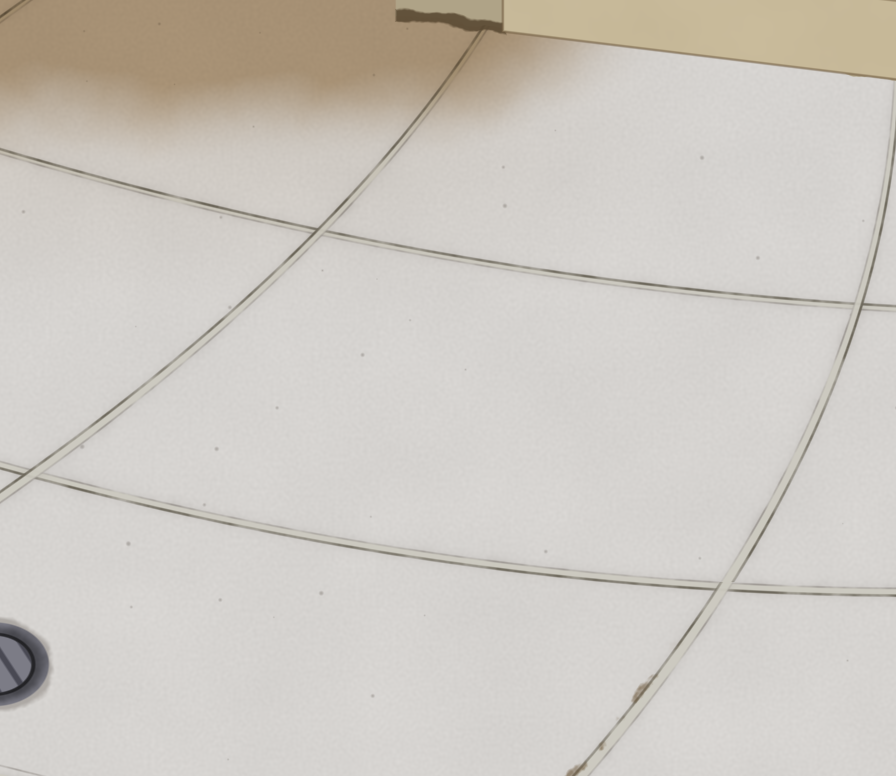
A WebGL 1 fragment shader for this texture:

```glsl
precision highp float;
uniform vec2 u_resolution;

const vec3 TILE = vec3(0.838, 0.828, 0.816);
const vec3 GROUT = vec3(0.80, 0.79, 0.75);
const vec3 SEAM = vec3(0.41, 0.39, 0.34);
const vec3 GRIME = vec3(0.61, 0.59, 0.57);
const vec3 SHADE = vec3(0.65, 0.565, 0.455);
const vec3 RUST = vec3(0.44, 0.36, 0.25);
const vec3 BOARD = vec3(0.78, 0.725, 0.60);
const vec3 METAL = vec3(0.36, 0.36, 0.39);

// Quadratic joint curves, rows as y(x) and columns as x(y)
const vec3 ROW_LOW = vec3(0.401, -0.277, 0.117);
const vec3 ROW_HIGH = vec3(0.805, -0.2965, 0.1045);
const vec3 COL_LEFT = vec3(-0.599, 1.905, -0.659);
const vec3 COL_RIGHT = vec3(0.7485, 0.870, -0.464);
const float LEFT_SQUEEZE = 0.83;
const float JOINT_HALF = 0.0058;
const float SEAM_HALF = 0.0016;
const vec2 DRAIN_CENTER = vec2(-0.008, 0.144);
const vec2 DRAIN_RADII = vec2(0.071, 0.054);

vec2 hash2(vec2 p) {
  vec3 q = fract(p.xyx * vec3(0.1031, 0.1030, 0.0973));
  q += dot(q, q.yzx + 33.33);
  return fract((q.xx + q.yz) * q.zy);
}

float corner(vec2 cell, vec2 offset, vec2 f) {
  return dot(hash2(cell + offset) * 2.0 - 1.0, f - offset);
}

float gradientNoise(vec2 p) {
  vec2 i = floor(p), f = fract(p);
  vec2 u = f * f * f * (f * (f * 6.0 - 15.0) + 10.0);
  float low = mix(corner(i, vec2(0.0), f), corner(i, vec2(1.0, 0.0), f), u.x);
  float high = mix(corner(i, vec2(0.0, 1.0), f), corner(i, vec2(1.0), f), u.x);
  return mix(low, high, u.y);
}

float fbm(vec2 p) {
  float sum = 0.0, amp = 0.6;
  for (int i = 0; i < 4; i++) {
    sum += amp * gradientNoise(p);
    p = p * 2.03 + 17.7;
    amp *= 0.5;
  }
  return sum;
}

float curve(vec3 k, float t) { return k.x + t * (k.y + t * k.z); }

// Signed distance to the curve lying n spacings from a towards b
float curveDistance(vec3 a, vec3 b, float n, float t, float s) {
  vec3 k = a + (b - a) * n;
  float slope = k.y + 2.0 * k.z * t;
  return (s - curve(k, t)) / sqrt(1.0 + slope * slope);
}

float below(float d, float soft) { return 1.0 - smoothstep(-soft, soft, d); }

// Pale groove with a strong seam on one side and a faint one on the other
vec3 joint(vec3 color, float d, float halfWidth, float side, float wear, float px) {
  float edge = abs(d) - halfWidth;
  color = mix(color, GRIME, (0.16 + 0.5 * max(wear, 0.0)) * exp(-max(edge, 0.0) * 170.0));
  color = mix(color, GROUT, 0.9 * below(edge, px));
  float seam = below(abs(d - side * halfWidth) - SEAM_HALF, px);
  float faint = below(abs(d + side * halfWidth) - SEAM_HALF * 0.7, px);
  color = mix(color, SEAM, seam * clamp(0.72 + wear * 1.3, 0.3, 0.95));
  return mix(color, GRIME, faint * clamp(0.55 + wear * 1.5, 0.1, 0.9));
}

void main() {
  vec2 p = gl_FragCoord.xy / u_resolution.y;
  float px = 1.0 / u_resolution.y;
  float mottling = fbm(p * 7.0);
  float wear = fbm(p * 24.0 + 9.0);
  float grain = gradientNoise(p * 190.0);
  vec3 color = TILE + 0.025 * mottling + 0.022 * grain;

  // Sparse dark specks
  vec2 speckGrid = p * 16.0;
  vec2 cell = floor(speckGrid), seed = hash2(cell + 41.0);
  float speck = length(fract(speckGrid) - 0.2 - 0.6 * seed) / 16.0;
  float present = step(0.84, hash2(cell + 7.0).x);
  color = mix(color, GRIME, 0.65 * present * below(speck - 0.0025 * seed.y, px * 1.5));

  // Warped tile grid: nearest row and column joints
  float rowLow = curve(ROW_LOW, p.x);
  float row = floor((p.y - rowLow) / (curve(ROW_HIGH, p.x) - rowLow) + 0.5);
  float rowDist = curveDistance(ROW_LOW, ROW_HIGH, row, p.x, p.y);
  float colLeft = curve(COL_LEFT, p.y);
  float column = (p.x - colLeft) / (curve(COL_RIGHT, p.y) - colLeft);
  float squeeze = column < 0.0 ? LEFT_SQUEEZE : 1.0;
  column = floor(column * squeeze + 0.5) / squeeze;
  float colDist = curveDistance(COL_LEFT, COL_RIGHT, column, p.y, p.x);
  float depth = mix(1.25, 0.5, p.y);
  color = joint(color, rowDist, JOINT_HALF * 0.75 * depth, row * 2.0 - 1.0, wear, px);
  float side = column > 0.5 && p.y > 0.25 ? 1.0 : -1.0;
  color = joint(color, colDist, JOINT_HALF * depth, side, wear, px);

  // Crumbled brown edge low on the right column
  float crumble = abs(colDist + 0.008) - 0.004 - 0.018 * wear;
  float worn = step(0.5, column) * (1.0 - smoothstep(0.12, 0.18, p.y));
  color = mix(color, RUST, 0.65 * worn * below(crumble, 0.002) * smoothstep(-0.1, 0.15, wear));

  // Warm shadow falling from the upper left
  float fall = p.y - 0.16 * smoothstep(0.55, 1.0, p.x) + 0.05 * mottling;
  float shadow = smoothstep(0.79, 0.94, fall) * (1.0 - smoothstep(0.62, 0.95, p.x));
  float haze = smoothstep(0.55, 0.92, p.y) * (1.0 - smoothstep(0.3, 1.0, p.x));
  color *= mix(vec3(1.0), SHADE / TILE, clamp(0.92 * shadow + 0.2 * haze, 0.0, 1.0));

  // Skirting board and the dark gap at its end
  float boardEdge = 0.958 - 0.122 * (p.x - 0.66) - p.y;
  float board = max(boardEdge, 0.648 - p.x);
  float gapEdge = 0.982 - 0.13 * (p.x - 0.51) - p.y + 0.012 * wear;
  float gap = max(abs(gapEdge) - 0.007, max(0.51 - p.x, p.x - 0.652));
  color = mix(color, BOARD * 0.88, below(max(gapEdge, 0.51 - p.x), px));
  color = mix(color, RUST * 0.8, 0.9 * below(gap, 0.002));
  vec3 boardColor = BOARD + 0.025 * mottling;
  boardColor = mix(boardColor, RUST, 0.5 * below(abs(boardEdge + 0.102) - 0.002, px));
  color = mix(color, boardColor, below(board, px));
  color = mix(color, RUST, 0.6 * below(abs(board) - 0.0015, px));

  // Round metal drain with a worn halo
  vec2 local = (p - DRAIN_CENTER) / DRAIN_RADII;
  float radius = length(local);
  float soft = px / DRAIN_RADII.y;
  color = mix(color, GRIME, 0.7 * below(radius - 1.1 - 0.25 * wear, 0.07));
  vec3 metal = METAL * (1.0 + 0.5 * wear + 0.2 * sin(radius * 14.0));
  float slots = below(abs(fract(local.x * 2.0 + local.y) - 0.5) - 0.13, 0.06);
  metal = mix(metal, METAL * 1.35 - 0.2 * slots, below(radius - 0.68, soft));
  metal *= 1.0 - 0.55 * below(abs(radius - 0.72) - 0.035, soft);
  color = mix(color, metal, below(radius - 1.0, soft));

  gl_FragColor = vec4(clamp(color, 0.0, 1.0), 1.0);
}
```
